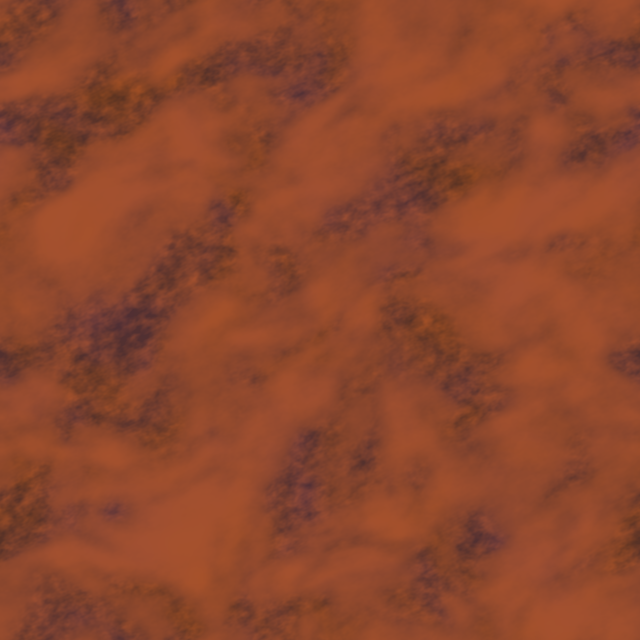
Give the GLSL for this texture, as a WebGL 1 fragment shader.

```glsl
precision highp float;
uniform vec2 u_resolution;

// Colours
const vec3 RUST = vec3(0.650, 0.318, 0.180);
const vec3 SOOT = vec3(0.375, 0.208, 0.170);
const vec3 PLUM_SHIFT = vec3(-0.012, -0.004, 0.022);

// Whole cell counts along and across the slanted grain
const vec2 WARP_CELLS = vec2(2.0, 2.0);
const vec2 STAIN_CELLS = vec2(2.0, 3.0);
const vec2 CRUMB_CELLS = vec2(16.0, 24.0);
const vec2 VEIN_CELLS = vec2(1.0, 3.0);
const vec2 TINT_CELLS = vec2(3.0, 3.0);

// Strengths
const float WARP_AMOUNT = 0.09;
const float STAIN_AMOUNT = 0.88;
const float CRUMB_ON_RUST = 0.10;
const float CRUMB_ON_SOOT = 0.55;
const float VEIN_AMOUNT = 0.45;
const float VEIN_WIDTH = 0.16;
const float DARK_LEVEL = 0.32;
const float DARK_CONTRAST = 0.26;
const float BRIGHT_ROLLOFF = 0.02;

const float OCTAVE_GAIN = 0.6;
const float FBM_DEVIATION = 0.215;

vec2 hash22(vec2 p) {
  vec3 q = fract(p.xyx * vec3(0.1031, 0.1030, 0.0973));
  q += dot(q, q.yzx + 33.33);
  return fract((q.xx + q.yz) * q.zy);
}

// Gradient at a slanted lattice point, reduced to one tile before hashing
vec2 gradientAt(vec2 cell, vec2 cells, float seed) {
  vec2 scaled = cell * cells.yx;
  vec2 id = vec2(2.0 * scaled.x - scaled.y, scaled.x + 2.0 * scaled.y);
  id = floor(mod(id + 0.5, 5.0 * cells.x * cells.y));
  return 2.0 * hash22(id + seed) - 1.0;
}

// Gradient noise on a lattice turned by a 2:1 slope; it wraps over the unit tile
float slantNoise(vec2 uv, vec2 cells, float seed) {
  vec2 p = vec2(2.0 * uv.x + uv.y, 2.0 * uv.y - uv.x) * cells;
  vec2 cell = floor(p);
  vec2 f = p - cell;
  vec2 w = f * f * f * (f * (f * 6.0 - 15.0) + 10.0);
  vec2 e = vec2(1.0, 0.0);
  float a = dot(gradientAt(cell, cells, seed), f);
  float b = dot(gradientAt(cell + e.xy, cells, seed), f - e.xy);
  float c = dot(gradientAt(cell + e.yx, cells, seed), f - e.yx);
  float d = dot(gradientAt(cell + e.xx, cells, seed), f - e.xx);
  return mix(mix(a, b, w.x), mix(c, d, w.x), w.y);
}

// Three octaves, scaled to about unit deviation
float fbm(vec2 uv, vec2 cells, float seed) {
  float sum = 0.0;
  float amplitude = 1.0;
  for (int i = 0; i < 3; i++) {
    sum += amplitude * slantNoise(uv, cells, seed);
    cells *= 2.0;
    amplitude *= OCTAVE_GAIN;
    seed += 17.0;
  }
  return sum / FBM_DEVIATION;
}

void main() {
  vec2 uv = gl_FragCoord.xy / u_resolution;

  // Bend the domain so the blotches lose their lattice
  vec2 bend = vec2(slantNoise(uv, WARP_CELLS, 11.0), slantNoise(uv, WARP_CELLS, 47.0));
  vec2 warped = uv + WARP_AMOUNT * bend;

  // Soft stains, crumbling where they are dark
  float stain = fbm(warped, STAIN_CELLS, 5.0);
  float crumb = fbm(uv + 0.1 * WARP_AMOUNT * bend, CRUMB_CELLS, 83.0);
  float sooty = smoothstep(-0.2, 1.4, stain);
  float depth = STAIN_AMOUNT * stain + crumb * mix(CRUMB_ON_RUST, CRUMB_ON_SOOT, sooty);

  // Pale rubbed streaks
  float ridge = slantNoise(warped, VEIN_CELLS, 131.0) / VEIN_WIDTH;
  depth -= VEIN_AMOUNT * exp(-ridge * ridge) - 0.5 * VEIN_AMOUNT;

  // Roll off softly towards the bright rust
  float dark = DARK_LEVEL + DARK_CONTRAST * depth;
  dark = 0.5 * (dark + sqrt(dark * dark + BRIGHT_ROLLOFF));

  // Uneven plum and brown tint
  float tint = fbm(warped, TINT_CELLS, 211.0);
  vec3 colour = mix(RUST, SOOT, min(dark, 1.15));
  colour += PLUM_SHIFT * tint * mix(0.25, 0.8, sooty);

  gl_FragColor = vec4(colour, 1.0);
}
```
